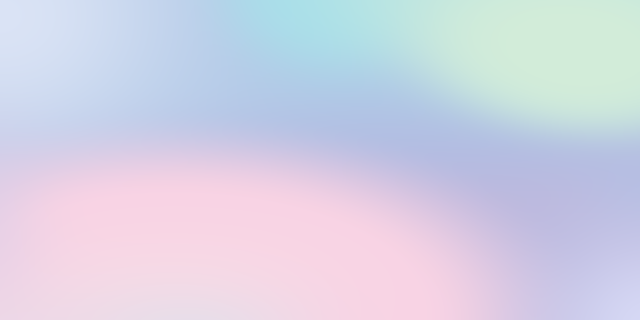
A Shadertoy shader for this background:

```glsl
// A soft pastel gradient: a rose dome below a lilac and blue haze,
// with aqua and mint light above. Each part is a smooth elliptical
// glow, blended in order from the back to the front.

const vec3 MAUVE      = vec3(0.735, 0.722, 0.868);
const vec3 PERIWINKLE = vec3(0.700, 0.740, 0.885);
const vec3 SKY        = vec3(0.685, 0.780, 0.900);
const vec3 MIST       = vec3(0.855, 0.890, 0.960);
const vec3 AQUA       = vec3(0.660, 0.875, 0.915);
const vec3 MINT_BLUE  = vec3(0.760, 0.910, 0.875);
const vec3 MINT       = vec3(0.825, 0.925, 0.850);
const vec3 ROSE       = vec3(0.975, 0.825, 0.892);
const vec3 BLUSH      = vec3(0.970, 0.855, 0.900);
const vec3 PEARL      = vec3(0.885, 0.880, 0.920);
const vec3 ORCHID     = vec3(0.860, 0.810, 0.910);
const vec3 LAVENDER   = vec3(0.840, 0.850, 0.960);

// Squared elliptical distance; slope shears the ellipse vertically.
float ellipse(vec2 p, vec2 center, vec2 radius, float slope) {
    vec2 d = p - center;
    d.y -= slope * d.x;
    d /= radius;
    return dot(d, d);
}

// Gaussian falloff with a long tail.
float softGlow(vec2 p, vec2 center, vec2 radius) {
    return exp(-ellipse(p, center, radius, 0.0));
}

// Falloff with a broad, flat core and a quicker edge.
float broadGlow(vec2 p, vec2 center, vec2 radius, float slope) {
    float q = ellipse(p, center, radius, slope);
    return exp(-q * q);
}

void mainImage(out vec4 fragColor, in vec2 fragCoord) {
    // Height runs from 0 to 1, width from 0 to the aspect ratio.
    vec2 p = fragCoord / iResolution.y;

    // Haze from mauve up through periwinkle to sky blue.
    vec3 color = mix(MAUVE, PERIWINKLE, smoothstep(0.34, 0.58, p.y));
    color = mix(color, SKY, smoothstep(0.50, 0.76, p.y));
    color = mix(color, PERIWINKLE, 0.8 * softGlow(p, vec2(2.05, 0.43), vec2(0.22, 0.16)));

    // Pale mist in the upper left corner.
    color = mix(color, MIST, softGlow(p, vec2(0.0, 0.95), vec2(0.58, 0.48)));

    // Aqua and mint light along the top.
    color = mix(color, AQUA, broadGlow(p, vec2(1.05, 1.05), vec2(0.36, 0.28), 0.0));
    color = mix(color, MINT_BLUE, broadGlow(p, vec2(1.75, 0.95), vec2(0.67, 0.32), -0.13));
    color = mix(color, MINT, broadGlow(p, vec2(1.80, 0.84), vec2(0.46, 0.24), -0.08));

    // Rose dome with a wide, feathered rim.
    float dome = sqrt(ellipse(p, vec2(0.55, 0.0), vec2(1.05, 0.52), 0.0));
    color = mix(color, ROSE, 1.0 - smoothstep(0.72, 1.28, dome));

    // Paler heart of the dome, and a cooler left edge.
    color = mix(color, BLUSH, 0.8 * softGlow(p, vec2(0.55, 0.12), vec2(0.50, 0.18)));
    color = mix(color, PEARL, 0.75 * softGlow(p, vec2(0.60, -0.04), vec2(0.36, 0.14)));
    color = mix(color, PEARL, 0.35 * softGlow(p, vec2(0.0, -0.04), vec2(0.45, 0.18)));
    color = mix(color, ORCHID, 0.6 * softGlow(p, vec2(-0.05, 0.32), vec2(0.18, 0.28)));

    // Lavender light in the lower right corner.
    color = mix(color, LAVENDER, softGlow(p, vec2(2.05, -0.03), vec2(0.34, 0.29)));

    fragColor = vec4(color, 1.0);
}
```
